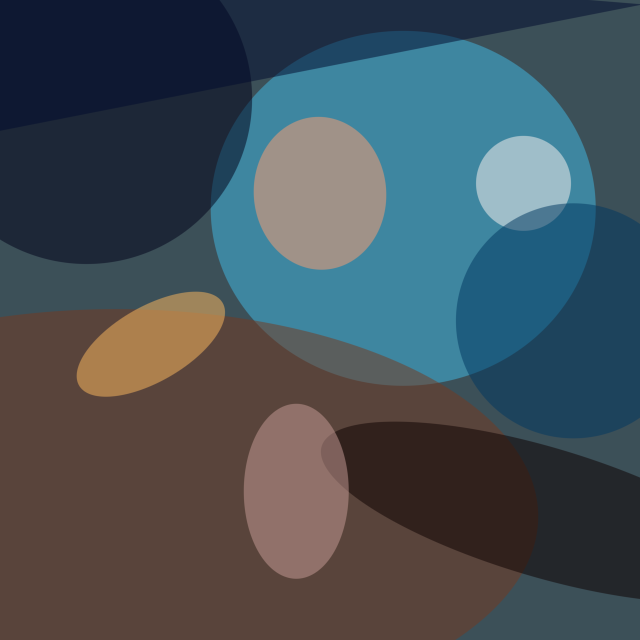
Give the GLSL for this background, as a Shadertoy shader.

```glsl
// Overlapping translucent ellipses and a dark wedge on a slate ground.

const float OPACITY = 0.52;

// Approximate signed distance to an ellipse turned by angle.
float ellipse(vec2 p, vec2 center, vec2 radii, float angle) {
    float c = cos(angle), s = sin(angle);
    vec2 q = mat2(c, -s, s, c) * (p - center);
    float k = length(q / radii);
    float slope = length(q / (radii * radii));
    return k * (k - 1.0) / max(slope, 1e-4);
}

// Signed distance to a wedge narrowing toward the right.
float wedge(vec2 p) {
    float lower = (0.7956 + 0.1966 * p.x - p.y) / length(vec2(1.0, 0.1966));
    float upper = (p.y - 1.0755 + 0.082 * p.x) / length(vec2(1.0, 0.082));
    return max(lower, upper);
}

// Lays a translucent tint over the color with a one-pixel soft edge.
void tint(inout vec3 color, float dist, vec3 ink) {
    float pixel = 1.0 / min(iResolution.x, iResolution.y);
    float coverage = 1.0 - smoothstep(-0.7 * pixel, 0.7 * pixel, dist);
    color = mix(color, ink, OPACITY * coverage);
}

void mainImage(out vec4 fragColor, in vec2 fragCoord) {
    vec2 p = fragCoord / iResolution.xy;
    vec3 color = vec3(0.235, 0.312, 0.345);

    // Large disc and the broad mound
    tint(color, ellipse(p, vec2(0.630, 0.6745), vec2(0.3008, 0.2773), 0.0), vec3(0.25, 0.72, 0.886));
    tint(color, ellipse(p, vec2(0.182, 0.193), vec2(0.659, 0.324), 0.0), vec3(0.455, 0.224, 0.125));

    // Dark corner: disc and wedge
    tint(color, ellipse(p, vec2(0.1354, 0.846), vec2(0.2585), 0.0), vec3(0.0, 0.004, 0.096));
    tint(color, wedge(p), vec3(0.004, 0.043, 0.178));

    // Pale spots, then the blue disc that overlaps one of them
    tint(color, ellipse(p, vec2(0.500, 0.698), vec2(0.1035, 0.1195), 0.075), vec3(0.98, 0.616, 0.447));
    tint(color, ellipse(p, vec2(0.818, 0.7135), vec2(0.0742), 0.0), vec3(0.973, 0.949, 0.937));
    tint(color, ellipse(p, vec2(0.896, 0.4987), vec2(0.1836), 0.0), vec3(0.002, 0.216, 0.376));

    // Shadow streak, rose oval and amber leaf
    tint(color, ellipse(p, vec2(0.849, 0.1999), vec2(0.3613, 0.1013), -0.288), vec3(0.047, 0.0, 0.0));
    tint(color, ellipse(p, vec2(0.4629, 0.2324), vec2(0.082, 0.1367), 0.0), vec3(0.773, 0.608, 0.584));
    tint(color, ellipse(p, vec2(0.2357, 0.4622), vec2(0.1294, 0.0585), 0.522), vec3(0.98, 0.718, 0.37));

    fragColor = vec4(color, 1.0);
}
```
